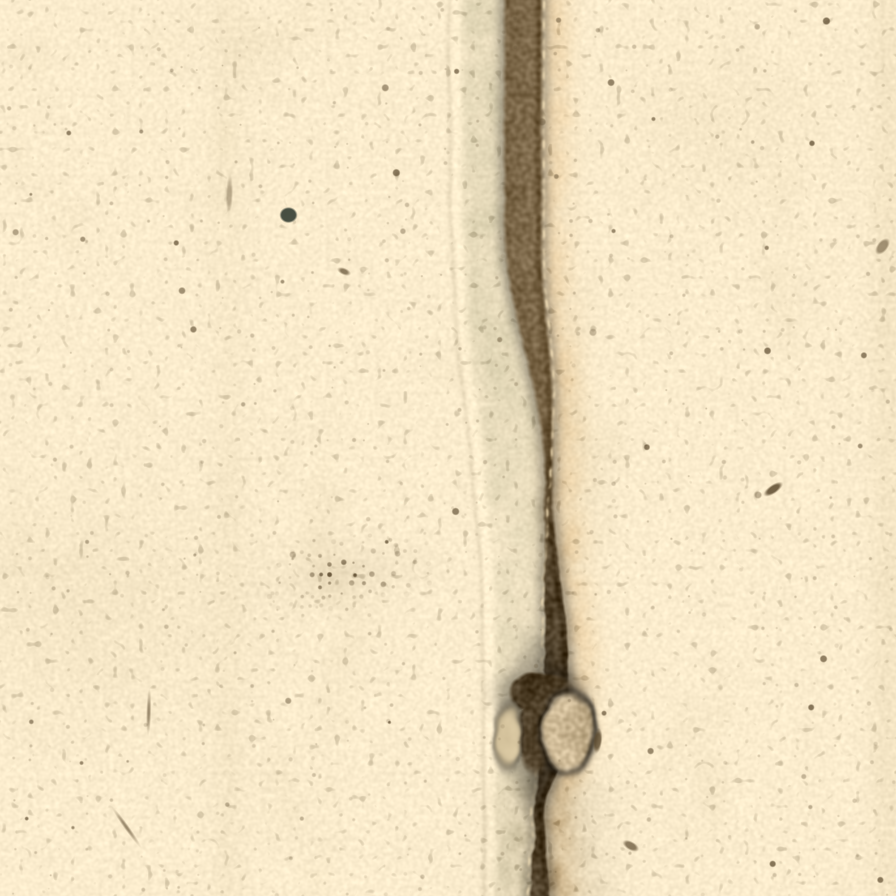
This texture is drawn by a Shadertoy shader. Its source:

```glsl
// Draws cream aged plaster split by a tapering vertical crack with a stony knot near its foot.

float hash(vec2 p) {
    p = fract(p * vec2(0.1031, 0.1137));
    p += dot(p, p.yx + 33.33);
    return fract((p.x + p.y) * p.x * 57.31);
}

float corner(vec2 cell, vec2 offset) {
    float angle = 6.2832 * hash(cell);
    return dot(vec2(cos(angle), sin(angle)), offset);
}

// Gradient noise
float noise(vec2 p) {
    vec2 i = floor(p), f = p - i, e = vec2(1, 0);
    vec2 u = f * f * (3.0 - 2.0 * f);
    return mix(mix(corner(i, f), corner(i + e, f - e), u.x),
               mix(corner(i + e.yx, f - e.yx), corner(i + 1.0, f - 1.0), u.x), u.y);
}

float fbm(vec2 p) {
    float sum = 0.0, gain = 0.6;
    for (int i = 0; i < 4; i++) {
        sum += gain * noise(p);
        p = p * 2.03 + 17.1;
        gain *= 0.55;
    }
    return sum;
}

float bell(float x, float width) { return exp(-x * x / (width * width)); }

float ellipse(vec2 p, vec2 radii) { return (length(p / radii) - 1.0) * min(radii.x, radii.y); }

float fill(float d, float soft) {
    soft = max(soft, 0.7 / iResolution.y);
    return 1.0 - smoothstep(-soft, soft, d);
}

// Elongated mark, turned by an angle
float mark(vec2 p, float x, float y, float len, float wide, float angle) {
    vec2 axis = vec2(cos(angle), sin(angle));
    p -= vec2(x, y);
    return fill(ellipse(vec2(dot(p, axis), dot(p, vec2(-axis.y, axis.x))), vec2(len, wide)), 0.0015);
}

// One random speck per cell, kept with the given chance
float specks(vec2 p, float cells, float chance, float size) {
    vec2 id = floor(p * cells);
    vec2 center = 0.25 + 0.5 * vec2(hash(id + 3.1), hash(id + 71.7));
    float radius = size * (0.5 + hash(id + 29.3));
    float d = length(fract(p * cells) - center) / cells - radius;
    return step(hash(id + 47.9), chance) * fill(d, 0.0012) * (0.4 + 0.6 * hash(id + 5.5));
}

void mainImage(out vec4 fragColor, in vec2 fragCoord) {
    // Position with y measured downward from the top
    vec2 p = fragCoord / iResolution.xy;
    p.y = 1.0 - p.y;
    float x = p.x, y = p.y;
    float grain = noise(p * 165.0), mottle = fbm(p * 26.0);

    // Plaster: broad stains, faint vertical bands and grain
    float stain = 0.35 * smoothstep(0.05, 0.5, fbm(p * vec2(7, 5) + 4.0));
    stain += 0.22 * bell(x - 0.255, 0.022) + 0.3 * bell(x - 0.1, 0.17) * bell(y - 0.68, 0.12);
    stain += 0.4 * bell(x - 0.99, 0.02) + 0.25 * bell(x - 0.8, 0.1) * bell(y - 0.14, 0.09);
    vec3 col = vec3(0.985, 0.927, 0.805) - vec3(0.07, 0.075, 0.09) * stain;
    col += 0.045 * grain + 0.035 * noise(p * 245.0) + 0.02 * mottle;
    col -= 0.14 * smoothstep(0.27, 0.55, noise(p * 105.0 + 8.0));

    // Crack sides
    float wobble = 0.003 * noise(vec2(y * 38.0, 2)) + 0.0015 * noise(vec2(y * 120.0, 7));
    float foot = 0.005 * smoothstep(0.92, 1.0, y);
    float left = 0.563 + 0.045 * smoothstep(0.25, 0.53, y) - 0.011 * smoothstep(0.82, 0.9, y) - foot + wobble;
    float right = 0.605 + 0.012 * smoothstep(0.28, 0.45, y) + 0.017 * smoothstep(0.55, 0.74, y)
                - 0.026 * smoothstep(0.83, 0.9, y) + foot + 0.5 * wobble;

    // Raised fold at the left, warm stain at the right
    float fold = 0.502 + 0.038 * smoothstep(0.2, 0.75, y) + 0.004 * noise(vec2(y * 9.0, 5));
    float strip = smoothstep(fold, fold + 0.025, x) * fill(x - left, 0.01);
    col -= strip * vec3(0.115, 0.10, 0.105) * (0.75 + 1.1 * mottle) * (1.0 - 0.3 * smoothstep(0.4, 0.6, y));
    col += 0.035 * bell(x - fold - 0.009, 0.006) - 0.06 * bell(x - fold, 0.003);
    col -= vec3(0.05, 0.09, 0.13) * bell(x - right - 0.012, 0.022) * (0.8 + mottle);
    col -= 0.1 * smoothstep(0.84, 0.9, y) * bell(x - 0.615, 0.055) * (1.0 + 2.0 * mottle);

    // Crack interior, darker as it narrows, with a pale lip
    float side = max(left - x, x - right), depth = smoothstep(0.42, 0.7, y);
    vec3 inside = mix(vec3(0.46, 0.38, 0.26), vec3(0.31, 0.25, 0.16), depth);
    inside += 0.13 * grain + 0.1 * mottle + 0.06 * smoothstep(left, right, x) - 0.12 * bell(x - right + 0.004, 0.004);
    col *= 1.0 - 0.28 * bell(max(side, 0.0), 0.009);
    col = mix(col, inside, fill(side, mix(0.0035, 0.002, depth)));
    float lip = bell(x - mix(right + 0.002, left - 0.003, depth), 0.002);
    col = mix(col, vec3(0.97, 0.89, 0.73), 0.7 * lip * smoothstep(-0.3, 0.4, noise(vec2(y * 90.0, 3))));

    // Cavity, pale flap and stone around the knot
    vec2 rough = p + 0.006 * vec2(noise(p * 45.0), noise(p * 45.0 + 20.0));
    float cavity = min(ellipse(rough - vec2(0.597, 0.808), vec2(0.018, 0.055)),
                       ellipse(rough - vec2(0.603, 0.775), vec2(0.034, 0.025)));
    col *= 1.0 - 0.3 * bell(max(cavity, 0.0), 0.013);
    col = mix(col, vec3(0.3, 0.24, 0.15) + 0.13 * grain + 0.2 * mottle, fill(cavity, 0.003));
    float flap = ellipse(rough - vec2(0.567, 0.823), vec2(0.015, 0.036));
    col = mix(col, vec3(0.86, 0.79, 0.64) + 0.08 * mottle, fill(flap, 0.003)) * (1.0 - 0.3 * bell(flap, 0.003));
    float stone = ellipse(rough - vec2(0.634, 0.818), vec2(0.031, 0.045));
    float shade = smoothstep(0.63, 0.67, x);
    vec3 rock = vec3(0.8, 0.72, 0.58) + 0.22 * mottle + 0.14 * grain - 0.08 * shade;
    col = mix(col, rock, fill(stone, 0.002)) * (1.0 - (0.4 + 0.2 * shade) * bell(stone, 0.0035));

    // Scattered dirt, denser in one smudge
    float dirt = 0.75 * specks(p, 17.0, 0.16, 0.0026) + 0.3 * specks(p + 0.37, 48.0, 0.22, 0.0016);
    float smudge = bell(x - 0.385 + 0.8 * (y - 0.64), 0.07) * bell(y - 0.64, 0.028);
    dirt += smudge * (0.9 * specks(p, 85.0, 0.55, 0.0021) + 0.07);

    // Larger stains and scratches
    dirt += 0.85 * mark(p, 0.863, 0.546, 0.01, 0.004, -0.6) + 0.55 * mark(p, 0.985, 0.275, 0.009, 0.005, -0.9);
    dirt += 0.6 * mark(p, 0.141, 0.923, 0.017, 0.0018, 0.95) + 0.6 * mark(p, 0.166, 0.795, 0.016, 0.0018, 1.6);
    dirt += 0.7 * mark(p, 0.704, 0.944, 0.008, 0.004, 0.5) + 0.8 * mark(p, 0.667, 0.827, 0.011, 0.004, 1.7);
    dirt += 0.4 * mark(p, 0.256, 0.217, 0.016, 0.003, 1.6) + 0.7 * mark(p, 0.384, 0.303, 0.006, 0.003, 0.4);
    col = mix(col, vec3(0.36, 0.29, 0.18), min(dirt, 0.9));
    col = mix(col, vec3(0.2, 0.24, 0.2), 0.9 * mark(p, 0.322, 0.24, 0.009, 0.008, 0.0));
    fragColor = vec4(clamp(col, 0.0, 1.0), 1);
}
```
